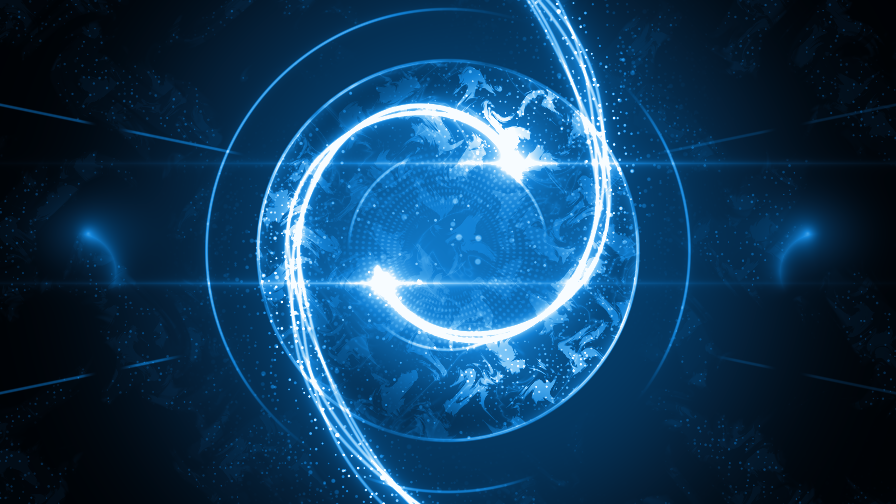
Reproduce this background procedurally as a WebGL 1 fragment shader.

```glsl
precision highp float;
// A glass globe wrapped by two spiral light ribbons, with flares and dust.
// Parts add up to one light level, which a blue ramp then tints.
// Lengths are fractions of the canvas height, from the canvas centre.
uniform vec2 u_resolution;

const float PI = 3.14159265;
const vec2 GLOBE_CENTER = vec2(0.0, 0.003);
const float GLOBE_R = 0.377;
const float OUTER_R = 0.479;
const float INNER_R = 0.197;
const vec2 SPIRAL_CENTER = vec2(0.0, 0.057);
const vec2 FLARE_OFFSET = vec2(0.130, 0.119);
const vec2 SIDE_STAR = vec2(0.714, 0.037);
const float HEAD_ANGLE = 0.742;
const float HALO_LEVEL = 0.42;
const float HALO_R = 0.65;
const vec3 BLACK = vec3(0.0, 0.008, 0.02);
const vec3 NAVY = vec3(0.02, 0.13, 0.23);
const vec3 BLUE = vec3(0.02, 0.27, 0.47);
const vec3 AZURE = vec3(0.07, 0.51, 0.84);
const vec3 SKY = vec3(0.37, 0.72, 0.96);
const vec3 WHITE = vec3(0.97, 0.99, 1.0);

float hash(vec2 p) { return fract(sin(dot(p, vec2(127.1, 311.7))) * 43758.5); }
float blob(vec2 p, vec2 size) { p /= size; return exp(-dot(p, p)); }
float glow(float dist, float size) { return exp(-abs(dist) / size); }
float stroke(float dist, float width) {
  return 1.0 - smoothstep(width * 0.3, width + 1.0 / u_resolution.y, abs(dist));
}

// Fades to zero at "reach" radians either side of "middle".
float arc(float angle, float middle, float reach) {
  float away = abs(mod(angle - middle + PI, 2.0 * PI) - PI);
  return 1.0 - smoothstep(reach * 0.4, reach, away);
}

// One random dot per grid cell, kept with the given density.
float speckle(vec2 p, float scale, float density) {
  vec2 cell = floor(p * scale);
  vec2 spot = 0.22 + 0.56 * vec2(hash(cell + 17.3), hash(cell + 41.9));
  float radius = mix(0.08, 0.22, hash(cell + 5.7));
  float soft = 0.6 * scale / u_resolution.y;
  float disc = 1.0 - smoothstep(radius * 0.5, radius + soft, length(fract(p * scale) - spot));
  return disc * step(hash(cell), density) * (0.4 + 0.6 * hash(cell + 9.1));
}

// Layered, warped sines: irregular patches.
float patches(vec2 p) {
  float sum = 0.0, gain = 0.5;
  for (int i = 0; i < 5; i++) {
    p += 0.6 * sin(p.yx * 1.3 + vec2(1.7, 4.1));
    sum += gain * sin(p.x) * sin(p.y + 0.8);
    p = mat2(1.4, 1.2, -1.2, 1.4) * p;
    gain *= 0.62;
  }
  return sum;
}

// Spiral bundle of strands with glow and drifting dust.
float ribbon(vec2 q) {
  float angle = mod(atan(q.y, q.x), 2.0 * PI);
  float tail = max(angle - 3.4, 0.0);
  float path = 0.176 + 0.0533 * (angle - HEAD_ANGLE) + 0.138 * tail * tail;
  float slope = (0.0533 + 0.276 * tail) / path;
  float dist = (length(q) - path) / sqrt(1.0 + slope * slope);
  float merged = 1.0 - smoothstep(1.0, 3.0, angle);
  float spread = 0.013 - 0.008 * merged + 0.016 * smoothstep(3.3, 4.4, angle);
  float light = 0.27 * glow(dist, 0.035);
  for (int i = 0; i < 5; i++) {
    float k = float(i);
    float strand = dist - spread * sin(angle * (1.3 + 0.45 * k) + k * 2.1);
    light += 0.45 * stroke(strand, 0.003 + 0.001 * merged) + 0.17 * glow(strand, 0.008);
  }
  float drift = glow(dist - 0.025, 0.045) * smoothstep(2.4, 3.7, angle);
  light += drift * (1.5 * speckle(q, 75.0, 0.5) + 1.5 * speckle(q, 42.0, 0.3));
  return light * smoothstep(HEAD_ANGLE - 0.3, HEAD_ANGLE + 0.05, angle);
}

// Hot core with a long horizontal streak.
float flare(vec2 q) {
  float r = length(q), streak = 0.6 * glow(q.y, 0.0035) + 0.22 * glow(q.y, 0.014);
  return 1.2 * glow(r, 0.016) + 0.35 * glow(r, 0.06) + streak * glow(q.x, 0.32);
}

float globe(vec2 s, float d, float angle, float land, float clump) {
  float light = 0.3 * blob(s, vec2(0.24)) - 0.13 * smoothstep(0.22, 0.34, d);
  light += (0.13 + 0.25 * abs(cos(angle + 0.25))) * glow(GLOBE_R - d, 0.016);
  // Lit land: upper right, lower right and both edges.
  float lit = blob(s - vec2(0.12, 0.27), vec2(0.16, 0.1))
    + 0.8 * blob(s - vec2(0.14, -0.25), vec2(0.17, 0.08))
    + 0.6 * blob(s - vec2(-0.32, 0.06), vec2(0.07, 0.17))
    + 0.5 * blob(s - vec2(0.29, -0.1), vec2(0.08, 0.2));
  float coast = glow(land, 0.05);
  light += lit * (0.2 + 0.2 * coast + 0.6 * clump + 0.9 * speckle(s, 90.0, 0.5));
  light += 0.1 * coast + 0.1 * clump + 0.5 * speckle(s, 60.0, 0.12);
  // Concentric dot screen and sparks in the middle.
  vec2 grid = fract(vec2(d * 80.0, angle * 50.0 / PI)) - 0.5;
  float band = smoothstep(0.07, 0.12, d) * (1.0 - smoothstep(0.17, 0.23, d));
  light += 0.14 * band * (1.0 - smoothstep(0.1, 0.4, length(grid)));
  light += 0.9 * speckle(s, 26.0, 0.3) * blob(s, vec2(0.13, 0.1));
  return light * (1.0 - smoothstep(GLOBE_R - 0.003, GLOBE_R, d));
}

float rings(float d, float a, float land) {
  float outer = arc(a, 2.7, 1.5) + 0.75 * arc(a, 0.06, 0.75) + 0.6 * arc(a, -1.58, 0.4);
  float inner = arc(a, 2.5, 0.7) + arc(a, 0.55, 0.45) + arc(a, -1.6, 0.8);
  float rim = (0.25 + 0.6 * abs(cos(a + 0.3))) * (0.85 + 0.5 * land);
  return outer * (0.65 * stroke(d - OUTER_R, 0.0024) + 0.1 * glow(d - OUTER_R, 0.008))
    + 0.4 * inner * stroke(d - INNER_R, 0.0025) + rim * stroke(d - GLOBE_R, 0.003);
}

// Mirrored side stars with curved tails, and broken slanted rays.
float sides(vec2 p) {
  vec2 m = vec2(abs(p.x), p.y), star = m - SIDE_STAR, bend = m - vec2(0.735, -0.04);
  float light = 0.5 * glow(length(star), 0.014) + 0.22 * blob(star, vec2(0.1, 0.07));
  light += 0.36 * arc(atan(bend.y, bend.x), 2.6, 1.2) * glow(length(bend) - 0.076, 0.016);
  float low = step(p.y, 0.0), ray = abs(p.y) - 0.192 + 0.012 * low - 0.205 * (m.x - 0.4);
  float dash = smoothstep(0.4, 0.46, m.x - 0.12 * low) * smoothstep(0.02, 0.06, abs(m.x - 0.675));
  return light + dash * stroke(ray, 0.0025) * (p.x < 0.0 ? 0.42 : 0.16);
}

vec3 blend(vec3 a, vec3 b, float lo, float hi, float x) {
  return mix(a, b, clamp((x - lo) / (hi - lo), 0.0, 1.0));
}

void main() {
  vec2 p = (gl_FragCoord.xy - 0.5 * u_resolution) / u_resolution.y;
  vec2 s = p - GLOBE_CENTER, q = p - SPIRAL_CENTER;
  float d = length(s), angle = atan(s.y, s.x), land = patches(s * 13.0);
  float clump = smoothstep(0.08, 0.3, patches(s * 42.0 + 3.0));
  // Halo and dust.
  float light = HALO_LEVEL * exp(-pow(d / HALO_R, 4.0)) * (1.0 + 0.2 * s.x);
  float dust = smoothstep(0.0, 0.3, land) * smoothstep(0.4, 0.55, d);
  light += dust * (0.02 + 0.05 * clump + 0.3 * speckle(p, 85.0, 0.4));
  light += globe(s, d, angle, land, clump) + rings(d, angle, land) + sides(p);
  light += ribbon(q) + ribbon(-q) + flare(q - FLARE_OFFSET) + flare(q + FLARE_OFFSET);
  // Colour ramp.
  vec3 color = blend(BLACK, NAVY, 0.0, 0.23, light);
  color = blend(color, BLUE, 0.23, 0.47, light);
  color = blend(color, AZURE, 0.47, 0.84, light);
  color = blend(color, SKY, 0.84, 1.12, light);
  color = blend(color, WHITE, 1.12, 1.52, light);
  gl_FragColor = vec4(color, 1.0);
}
```
